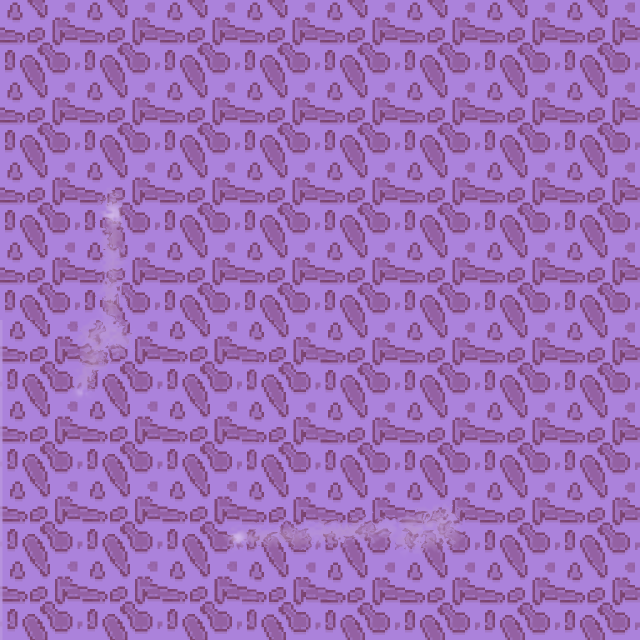
Write a three.js fragment shader that draws this pattern.

```glsl
varying vec2 vUv;

const float REPEATS = 8.0;
const float TILE = 32.0; // texels along one repeat

const vec3 LILAC = vec3(0.67, 0.51, 0.86);
const vec3 SHADE = vec3(0.64, 0.47, 0.77);
const vec3 CORE = vec3(0.58, 0.38, 0.64);
const vec3 OUTLINE = vec3(0.48, 0.26, 0.43);
const vec3 DUST = vec3(0.74, 0.61, 0.76);
const vec3 HAZE = vec3(0.73, 0.60, 0.87);
const vec3 GLINT = vec3(0.84, 0.75, 0.93);

float hash(vec2 p) {
  return fract(sin(dot(p, vec2(127.1, 311.7))) * 43758.5453);
}

float noise(vec2 p) {
  vec2 i = floor(p);
  vec2 f = fract(p);
  f = f * f * (3.0 - 2.0 * f);
  return mix(mix(hash(i), hash(i + vec2(1.0, 0.0)), f.x),
             mix(hash(i + vec2(0.0, 1.0)), hash(i + vec2(1.0, 1.0)), f.x), f.y);
}

// Capsule from a to b whose radius runs from ra to rb
float taper(vec2 p, vec2 a, vec2 b, float ra, float rb) {
  vec2 ab = b - a;
  float h = clamp(dot(p - a, ab) / dot(ab, ab), 0.0, 1.0);
  return length(p - a - ab * h) - mix(ra, rb, h);
}

// The same capsule, wrapped around the tile edges
float wrapped(vec2 p, vec2 a, vec2 b, float ra, float rb) {
  vec2 q = mod(p - a + 0.5 * TILE, TILE) - 0.5 * TILE;
  return taper(q, vec2(0.0), b - a, ra, rb);
}

float longBone(vec2 p) {
  float head = wrapped(p, vec2(24.2, 9.6), vec2(25.4, 9.8), 3.1, 3.1);
  float heel = wrapped(p, vec2(23.2, 10.0), vec2(23.1, 15.7), 1.9, 1.9);
  float shaft = wrapped(p, vec2(27.5, 12.9), vec2(39.4, 15.2), 3.0, 2.3);
  return min(head, min(heel, shaft));
}

float clubBone(vec2 p) {
  float knob = wrapped(p, vec2(17.1, 20.0), vec2(19.0, 18.6), 1.7, 1.7);
  float neck = wrapped(p, vec2(18.0, 19.5), vec2(23.0, 24.7), 2.3, 2.6);
  float ball = wrapped(p, vec2(23.2, 24.9), vec2(23.6, 25.1), 4.3, 4.3);
  return min(knob, min(neck, ball));
}

float curvedFossil(vec2 p) {
  return min(wrapped(p, vec2(11.5, 25.4), vec2(14.8, 31.5), 3.5, 3.4),
             wrapped(p, vec2(14.8, 31.5), vec2(17.3, 36.9), 3.3, 1.9));
}

float smallPieces(vec2 p) {
  float chip = wrapped(p, vec2(13.2, 14.7), vec2(15.7, 13.3), 2.5, 2.5);
  float seed = wrapped(p, vec2(4.3, 22.2), vec2(3.7, 25.8), 2.0, 2.2);
  float crown = wrapped(p, vec2(5.9, 2.8), vec2(6.0, 4.0), 1.8, 2.0);
  float base = wrapped(p, vec2(4.7, 5.7), vec2(7.5, 6.0), 1.8, 1.8);
  return min(min(chip, seed), min(crown, base));
}

float outlinedShapes(vec2 p) {
  return min(min(longBone(p), clubBone(p)), min(curvedFossil(p), smallPieces(p)));
}

float pebbles(vec2 p) {
  return min(wrapped(p, vec2(28.2, 2.8), vec2(28.6, 2.9), 1.9, 1.9),
             wrapped(p, vec2(30.4, 27.2), vec2(31.4, 25.3), 0.8, 0.8));
}

vec3 fossilTile(vec2 uv) {
  // The lower half slips sideways by one texel, fading to the right
  float slip = step(uv.y, 0.5) * (1.0 - smoothstep(0.28, 0.6, uv.x));
  vec2 p = vec2(uv.x, 1.0 - uv.y) * REPEATS * TILE + slip * vec2(-1.0, 0.4);
  vec2 texel = floor(mod(p, TILE)) + 0.5;
  float d = outlinedShapes(texel);
  float spot = pebbles(texel);
  float above = outlinedShapes(texel - vec2(0.0, 1.0));
  float grain = hash(texel);

  vec3 color = mix(LILAC, SHADE, step(above, 0.0));
  color = mix(color, mix(CORE, SHADE, 0.4 * grain), step(spot, 0.0));
  color = mix(color, mix(OUTLINE, CORE, 0.3 * grain), step(d, 0.0));
  color = mix(color, mix(SHADE, CORE, 0.5 * grain), step(d, -0.95));
  return mix(color, CORE, step(d, -1.75));
}

// Distance to the two rubbed streaks
float streaks(vec2 p) {
  float upright = taper(p, vec2(0.177, 0.69), vec2(0.174, 0.50), 0.009, 0.012);
  float smudge = taper(p, vec2(0.172, 0.475), vec2(0.152, 0.468), 0.028, 0.024);
  float tail = taper(p, vec2(0.150, 0.45), vec2(0.127, 0.388), 0.018, 0.005);
  float level = taper(p, vec2(0.37, 0.160), vec2(0.61, 0.172), 0.010, 0.012);
  float patchEnd = taper(p, vec2(0.645, 0.168), vec2(0.69, 0.178), 0.025, 0.028);
  return min(min(upright, min(smudge, tail)), min(level, patchEnd));
}

float glow(vec2 p, vec2 center, float radius) {
  return 1.0 - smoothstep(0.0, radius, length(p - center));
}

vec3 wornSurface(vec2 uv) {
  float fine = noise(uv * 190.0);
  float broad = noise(uv * 65.0 + 17.0);
  float wear = 1.0 - smoothstep(-0.012, 0.012, streaks(uv) + (fine - 0.5) * 0.022);
  vec2 smear = (vec2(fine, broad) - 0.5) * 0.02 * wear;
  vec3 color = fossilTile(uv + smear);
  color = mix(color, mix(HAZE, DUST, broad), wear * (0.3 + 0.55 * fine));
  float shine = glow(uv, vec2(0.176, 0.665), 0.025) + glow(uv, vec2(0.127, 0.388), 0.012)
              + glow(uv, vec2(0.372, 0.160), 0.016);
  color = mix(color, GLINT, 0.8 * wear * min(shine, 1.0));
  // Pale seam along the slipped edge
  float seam = step(uv.x, 1.0 / (REPEATS * TILE)) * step(uv.y, 0.5);
  return mix(color, HAZE, 0.7 * seam);
}

void main() {
  // Four samples smooth the texel edges
  vec3 sum = vec3(0.0);
  for (int i = 0; i < 4; i++) {
    vec2 corner = vec2(mod(float(i), 2.0), floor(float(i) * 0.5)) - 0.5;
    sum += wornSurface(vUv + corner / 1024.0);
  }
  gl_FragColor = vec4(sum * 0.25, 1.0);
}
```
